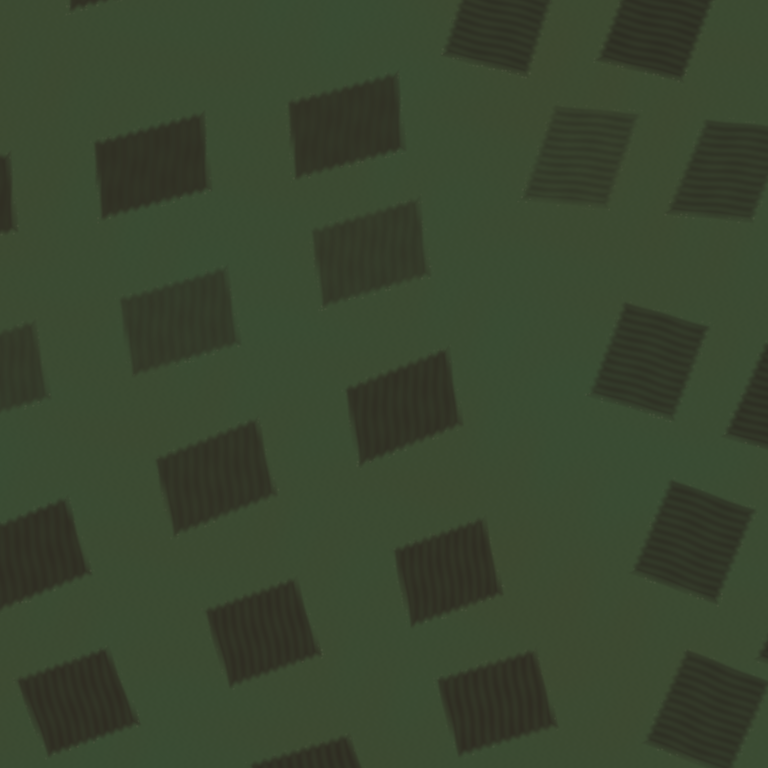
A Shadertoy shader for this pattern:

```glsl
// Dark striped plots laid out in two curving blocks on a mottled green ground.
// Each plot is a soft-edged parallelogram whose place and shape follow from its
// column and row; layered sines tint the ground and hashed cells fleck the rims.

const float TAU = 6.2831853;
const float SPAN = 768.0;            // layout units across the canvas
const int LEFT_COLUMNS = 3;
const int COLUMNS = 5;
const int ROWS = 5;
const float EDGE_SOFTNESS = 3.6;
const float EDGE_RAGGEDNESS = 1.3;
const float LEFT_STRIPES = 10.0;
const float RIGHT_STRIPES = 11.0;
const float FLECK_CELL = 4.0;
const vec3 GROUND_COOL = vec3(0.225, 0.300, 0.203);
const vec3 GROUND_OLIVE = vec3(0.242, 0.286, 0.190);
const vec3 PLOT_BROWN = vec3(0.186, 0.182, 0.138);
const vec3 PLOT_GREY = vec3(0.182, 0.190, 0.142);
const vec3 FLECK_COLOR = vec3(0.34, 0.36, 0.27);

struct Plot {
    vec2 center;
    vec2 across;   // full edge vector, left to right
    vec2 down;     // full edge vector, top to bottom
};

float hash(vec2 cell) {
    return fract(sin(dot(cell, vec2(127.1, 311.7))) * 4375.85);
}

float bump(float row, float peak) {
    float d = row - peak;
    return exp(-1.5 * d * d);
}

// Columns are counted from the middle of the canvas outward.
Plot leftPlot(float c, float r) {
    float sway = 13.0 * abs(1.0 - c) * cos(1.9 * (r - 3.0 + 0.5 * c));
    float headland = r < 0.0 ? 53.0 : 0.0;
    vec2 center = vec2(346.0 - 194.0 * c + (36.0 + 3.0 * c) * r - 15.0 * sin(0.9 * r),
                       115.0 + 51.0 * c + (148.0 + 7.5 * c) * r + sway - headland);
    vec2 across = vec2(107.0 - 2.0 * r - 12.0 * bump(r, 3.0), -29.0 - 11.0 * bump(r, 2.0));
    vec2 down = vec2(7.0 + 3.7 * r + 2.3 * c * r, 74.0);
    return Plot(center, across, down);
}

Plot rightPlot(float c, float r) {
    vec2 center = vec2(500.0 + 208.0 * sin(0.4 * r),
                       28.0 + 171.0 * r - 43.0 * bump(r, 1.0));
    center += c * vec2(158.0 - 10.0 * r, 5.0 + 9.0 * r * r);
    vec2 across = vec2(82.0, 24.0 + 2.0 * r - 18.0 * bump(r, 1.0));
    vec2 down = vec2(-29.0 - 3.0 * r - 6.0 * c, 91.0);
    return Plot(center, across, down);
}

vec3 groundColor(vec2 p) {
    vec2 q = p / SPAN;
    float broad = sin(7.0 * q.x + 3.0 * sin(4.0 * q.y + 1.0))
                + sin(9.0 * q.y - 5.0 * q.x + 2.0 * sin(6.0 * q.x));
    float streaks = sin(31.0 * q.x + 47.0 * q.y + 2.5 * sin(17.0 * q.x - 9.0 * q.y))
                  * sin(23.0 * q.y - 13.0 * q.x);
    float tint = clamp(0.5 + 0.2 * broad + 0.12 * streaks, 0.0, 1.0);
    float grain = sin(0.71 * p.x + 1.7 * sin(0.37 * p.y)) * sin(0.53 * p.y + sin(0.29 * p.x));
    return mix(GROUND_COOL, GROUND_OLIVE, tint) + 0.0025 * grain;
}

// Small light dots, at most one in each cell.
float flecks(vec2 p, float pixel) {
    vec2 cell = floor(p / FLECK_CELL);
    vec2 spot = 0.3 + 0.4 * vec2(hash(cell + 17.0), hash(cell + 43.0));
    float d = length(fract(p / FLECK_CELL) - spot) * FLECK_CELL;
    return step(0.72, hash(cell)) * (1.0 - smoothstep(0.3, 1.0 + pixel, d));
}

void mainImage(out vec4 fragColor, in vec2 fragCoord) {
    float pixel = SPAN / iResolution.y;
    vec2 p = vec2(fragCoord.x, iResolution.y - fragCoord.y) * pixel;
    vec3 color = groundColor(p);
    float fleck = flecks(p, pixel);

    for (int i = 0; i < COLUMNS; i++) {
        bool isLeft = i < LEFT_COLUMNS;
        float c = float(isLeft ? i : i - LEFT_COLUMNS);
        for (int j = isLeft ? -1 : 0; j < ROWS; j++) {
            float r = float(j);
            Plot plot;
            if (isLeft) plot = leftPlot(c, r);
            else plot = rightPlot(c, r);

            // Plot coordinates run from -0.5 to 0.5 along both edges.
            mat2 edges = mat2(plot.across, plot.down);
            vec2 q = inverse(edges) * (p - plot.center);
            float area = determinant(edges);
            vec2 toEdge = (abs(q) - 0.5) * area / vec2(length(plot.down), length(plot.across));
            float dist = max(toEdge.x, toEdge.y);

            // Stripes run down the left plots and across the right ones.
            float lane = isLeft ? (q.x + 0.12 * q.y) * LEFT_STRIPES : q.y * RIGHT_STRIPES;
            float along = isLeft ? q.y : q.x;
            float stripe = sin(TAU * lane + 0.6 * sin(9.0 * along + r));
            float contrast = isLeft ? 0.04 + 0.02 * max(r, 0.0) : 0.14;
            float wear = 0.05 * sin(13.0 * q.x + 4.0 * r) * sin(11.0 * q.y + 5.0 * c);

            float strength = 0.93 - 0.30 * bump(r, 1.0) + 0.10 * (hash(vec2(i, j)) - 0.5);
            strength += isLeft ? 0.0 : 0.12 * c - 0.06;
            float soft = EDGE_SOFTNESS + 0.5 * pixel;
            float cover = 1.0 - smoothstep(-soft, soft, dist + EDGE_RAGGEDNESS * stripe);
            vec3 soil = isLeft ? PLOT_BROWN : PLOT_GREY;
            color = mix(color, soil, cover * clamp(strength + contrast * stripe + wear, 0.0, 1.1));

            // Flecked rim, denser along the lower edge.
            float rim = 1.0 - smoothstep(1.0, 3.5, abs(dist - 3.0));
            color = mix(color, FLECK_COLOR, rim * fleck * (q.y > 0.4 ? 0.35 : 0.18));
        }
    }
    fragColor = vec4(color, 1.0);
}
```
